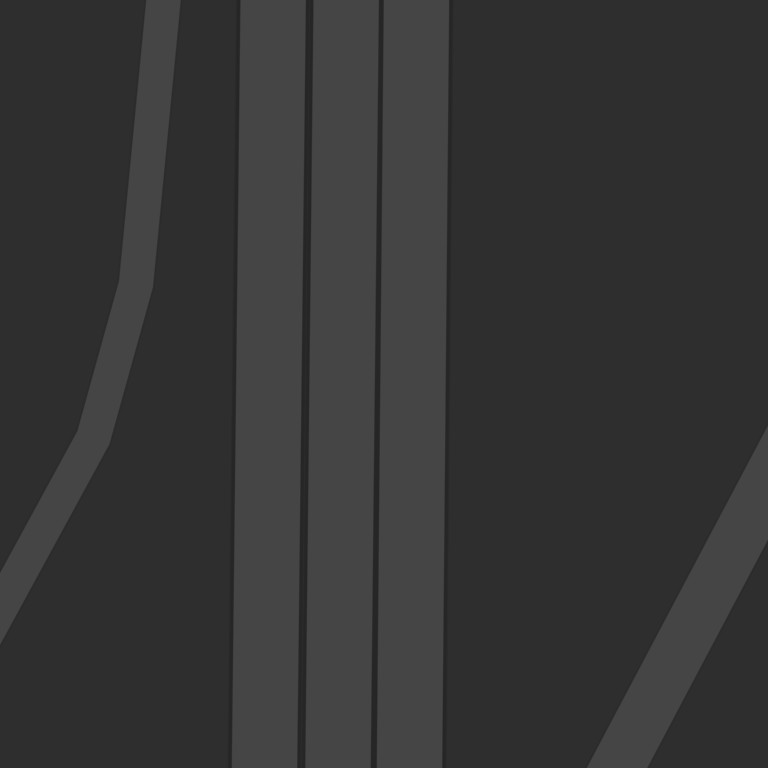
Write a Shadertoy shader that draws this background.

```glsl
// Flat dark map: three near-vertical lanes, a bending road on the left
// and a diagonal road at the lower right. Each is a band around a line,
// measured by signed distance, with a faint dark casing along its edges.

const vec3 GROUND = vec3(0.18);
const vec3 ROAD = vec3(0.272);
const vec3 CASING = vec3(0.145);

// Signed distance to the line through low and high, positive on its right
float lineSide(vec2 p, vec2 low, vec2 high) {
    vec2 along = normalize(high - low);
    return dot(p - low, vec2(along.y, -along.x));
}

// Signed distance to the edge of the nearest of the three lanes
float lanes(vec2 p) {
    float d = 1.0;
    for (int i = 0; i < 3; i++) {
        float n = float(i);
        vec2 low = vec2(0.3444 + n * (0.0970 - 0.0013 * n), 0.0);
        vec2 high = vec2(0.3557 + n * (0.0969 - 0.0018 * n), 1.0);
        d = min(d, abs(lineSide(p, low, high)) - 0.0426);
    }
    return d;
}

// The maximum of three line distances gives a bend with mitred corners
float bendingRoad(vec2 p) {
    vec2 lowBend = vec2(0.1217, 0.4303);
    vec2 highBend = vec2(0.1771, 0.6302);
    float side = lineSide(p, vec2(0.0, 0.207), lowBend);
    side = max(side, lineSide(p, lowBend, highBend));
    side = max(side, lineSide(p, highBend, vec2(0.2129, 1.0)));
    return abs(side) - 0.0224;
}

float diagonalRoad(vec2 p) {
    return abs(lineSide(p, vec2(0.8034, 0.0), vec2(1.0, 0.3717))) - 0.0348;
}

void mainImage(out vec4 fragColor, in vec2 fragCoord) {
    vec2 p = fragCoord / iResolution.xy;
    float soft = 0.9 / min(iResolution.x, iResolution.y);

    float lane = lanes(p);
    float side = min(bendingRoad(p), diagonalRoad(p));
    float road = min(lane, side);

    // Casing: stronger beside the lanes, so it fills their narrow gaps
    float shade = 0.9 * (1.0 - smoothstep(0.003, 0.007, lane));
    shade = max(shade, 0.3 * (1.0 - smoothstep(0.001, 0.004, side)));
    vec3 color = mix(GROUND, CASING, shade);

    // Road surface with smooth edges
    color = mix(color, ROAD, 1.0 - smoothstep(-soft, soft, road));
    fragColor = vec4(color, 1.0);
}
```
